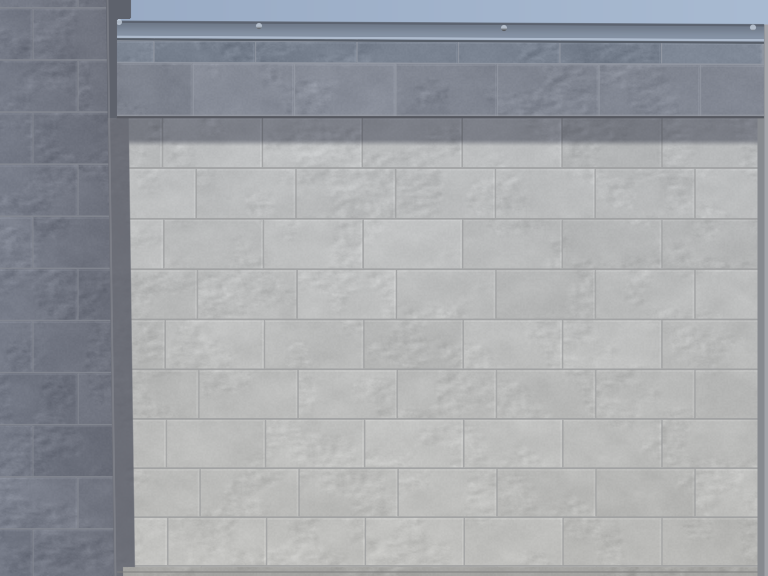
Reproduce this texture procedurally as a WebGL 1 fragment shader.

```glsl
precision highp float;

uniform vec2 u_resolution;

// Layout space: 768 wide, 576 high, y measured downward.
const vec2 LAYOUT = vec2(768.0, 576.0);

float hash(vec2 p) {
  vec3 h = fract(vec3(p.xyx) * 0.1031);
  h += dot(h, h.yzx + 33.33);
  return fract((h.x + h.y) * h.z);
}

float noise(vec2 p) {
  vec2 i = floor(p);
  vec2 f = fract(p);
  f = f * f * (3.0 - 2.0 * f);
  return mix(mix(hash(i), hash(i + vec2(1.0, 0.0)), f.x),
             mix(hash(i + vec2(0.0, 1.0)), hash(i + 1.0), f.x), f.y);
}

float fbm(vec2 p) {
  float sum = 0.0;
  float gain = 0.5;
  for (int i = 0; i < 4; i++) {
    sum += gain * noise(p);
    p = p * 2.03 + 17.3;
    gain *= 0.5;
  }
  return sum;
}

float after(float edge, float x, float aa) {
  return smoothstep(edge - aa, edge + aa, x);
}

float band(float lo, float hi, float x, float aa) {
  return after(lo, x, aa) * (1.0 - after(hi, x, aa));
}

float line(float dist, float halfWidth, float aa) {
  return 1.0 - smoothstep(halfWidth - 0.5 * aa, halfWidth + aa, abs(dist));
}

// Blotches plus sparse chiselled relief, lit from the upper left.
float stoneGrain(vec2 q, float seed) {
  vec2 s = q + seed * 91.0;
  float blotch = fbm(s * vec2(0.035, 0.05)) - 0.47;
  vec2 r = s * vec2(0.10, 0.16);
  float relief = fbm(r + 0.22) - fbm(r - 0.22);
  float worn = smoothstep(0.42, 0.65, noise(s * 0.035 + 40.0));
  return 0.07 * blotch + 0.11 * relief * worn + 0.02 * (noise(s * 0.65) - 0.5);
}

// cell: block coordinates; size: block extent. Shades stone and its joints.
vec3 masonry(vec3 stone, vec3 grout, vec2 cell, vec2 size, vec2 q,
             float variation, float aa) {
  vec2 id = floor(cell);
  float seed = hash(id + 7.0);
  vec2 d = (cell - floor(cell + 0.5)) * size;
  vec3 col = stone + variation * (seed - 0.5) + stoneGrain(q, seed);
  float bevel = max(line(d.x + 1.8, 0.5, aa), line(d.y - 1.8, 0.5, aa));
  col += 0.03 * bevel;
  float joint = max(line(d.x, 0.55, aa) * (0.65 + 0.35 * seed), line(d.y, 0.65, aa));
  return mix(col, grout, 0.8 * joint);
}

vec3 litWall(vec2 q, float aa) {
  // Course heights shrink slightly toward the floor.
  float row = (50.9 - sqrt(50.9 * 50.9 - 0.58 * (q.y - 168.0))) / 0.29;
  float n = floor(row);
  float width = 99.75 - 0.13 * n;
  float start = mix(695.0, 662.0, mod(n, 2.0));
  vec2 cell = vec2((q.x - start) / width, row);
  vec3 stone = mix(vec3(0.715, 0.725, 0.735), vec3(0.735, 0.735, 0.725), q.y / 576.0);
  return masonry(stone, vec3(0.61, 0.615, 0.62), cell, vec2(width, 50.0), q, 0.055, aa);
}

vec3 pillar(vec2 q, float aa) {
  float row = (q.y - 60.0) / 52.1;
  float start = mix(78.0, 33.0, mod(floor(row), 2.0));
  vec2 cell = vec2((q.x - start) / 100.0, row);
  vec3 stone = mix(vec3(0.465, 0.485, 0.535), vec3(0.425, 0.44, 0.485), q.x / 110.0);
  return masonry(stone, vec3(0.52, 0.535, 0.57), cell, vec2(100.0, 52.1), q, 0.045, aa);
}

vec3 lintel(vec2 q, float aa) {
  float slope = 0.003 * (q.x - 117.0);
  float y = q.y - 62.5 - slope;
  float lower = step(0.0, y);
  float height = mix(22.0, 54.0, lower);
  float start = mix(154.0, 193.0, lower);
  vec2 cell = vec2((q.x - start) / 101.5, y / height + 20.0);
  vec3 stone = mix(vec3(0.47, 0.505, 0.56), vec3(0.51, 0.53, 0.575), lower);
  return masonry(stone, vec3(0.58, 0.60, 0.64), cell, vec2(101.5, height), q, 0.05, aa);
}

float screw(vec2 q, vec2 center, float aa) {
  return 1.0 - after(3.0, length(q - center), aa);
}

void main() {
  vec2 uv = gl_FragCoord.xy / u_resolution;
  vec2 q = vec2(uv.x, 1.0 - uv.y) * LAYOUT;
  float aa = 0.7 * LAYOUT.y / u_resolution.y;
  float across = (q.x - 117.0) / 647.0;

  // Sunlit recess with cast shadows
  vec3 col = litWall(q, aa);
  vec3 shade = vec3(0.66, 0.67, 0.71);
  float topShadow = 1.0 - smoothstep(139.0, 147.0, q.y);
  float sideEdge = 129.0 + 6.0 * (q.y - 140.0) / 430.0;
  float sideShadow = 1.0 - after(sideEdge, q.x, 1.3 * aa);
  col = mix(col, col * shade, topShadow);
  vec3 reveal = vec3(0.42, 0.43, 0.465) + 0.3 * stoneGrain(q, 0.4);
  col = mix(col, reveal, sideShadow);

  // Floor strip and right return
  float floorMask = after(567.0, q.y, aa) * after(sideEdge - 12.0, q.x, aa);
  col = mix(col, vec3(0.64, 0.64, 0.63) + stoneGrain(q, 0.8), floorMask);
  col = mix(col, vec3(0.50), 0.5 * line(q.y - 572.0, 0.8, aa) * after(117.0, q.x, aa));
  col = mix(col, vec3(0.53, 0.54, 0.56), after(757.5, q.x, aa));
  col = mix(col, vec3(0.63, 0.64, 0.66), after(764.5, q.x, aa));

  // Lintel and its dark underside
  float inside = band(116.5, 764.0, q.x, aa);
  col = mix(col, lintel(q, aa), inside * (1.0 - after(116.5, q.y, aa)));
  col = mix(col, vec3(0.61, 0.62, 0.65), 0.5 * inside * line(q.y - 115.3, 0.6, aa));
  col = mix(col, vec3(0.34, 0.35, 0.38), inside * line(q.y - 117.3, 0.9, aa));

  // Pale glazing above a metal rail
  float railY = q.y - 3.5 * across;
  vec3 glass = mix(vec3(0.60, 0.67, 0.77), vec3(0.66, 0.73, 0.82), across);
  col = mix(col, glass, 1.0 - after(21.0, railY, aa));
  vec3 metal = mix(vec3(0.43, 0.47, 0.53), vec3(0.52, 0.57, 0.64),
                   smoothstep(21.0, 35.0, railY));
  float railMask = band(20.5, 38.0, railY, aa) * inside;
  col = mix(col, metal, railMask);
  col = mix(col, vec3(0.36, 0.39, 0.44), inside * line(railY - 22.0, 0.8, aa));
  col = mix(col, vec3(0.68, 0.73, 0.80), inside * line(railY - 36.7, 0.9, aa));
  col = mix(col, vec3(0.34, 0.37, 0.41), inside * line(railY - 39.3, 0.8, aa));
  float screws = max(max(screw(q, vec2(119.0, 22.0), aa), screw(q, vec2(259.0, 26.0), aa)),
                     max(screw(q, vec2(504.0, 28.0), aa), screw(q, vec2(753.0, 27.5), aa)));
  col = mix(col, mix(vec3(0.77, 0.81, 0.86), vec3(0.27), after(27.0, railY, 2.0)), 0.8 * screws);

  // Dark pillar, corner gap and lit arris
  float corner = 106.0 + 8.0 * q.y / 576.0;
  float gapEnd = mix(131.0, 117.0, after(19.0, q.y, aa));
  float gap = (1.0 - after(gapEnd, q.x, aa)) * (1.0 - after(118.0, q.y, aa));
  col = mix(col, vec3(0.37, 0.385, 0.425), gap);
  col = mix(col, pillar(q, aa), 1.0 - after(corner, q.x, aa));
  col = mix(col, vec3(0.53, 0.54, 0.57), 0.55 * line(q.x - corner - 1.5, 0.8, aa));

  gl_FragColor = vec4(clamp(col, 0.0, 1.0), 1.0);
}
```
